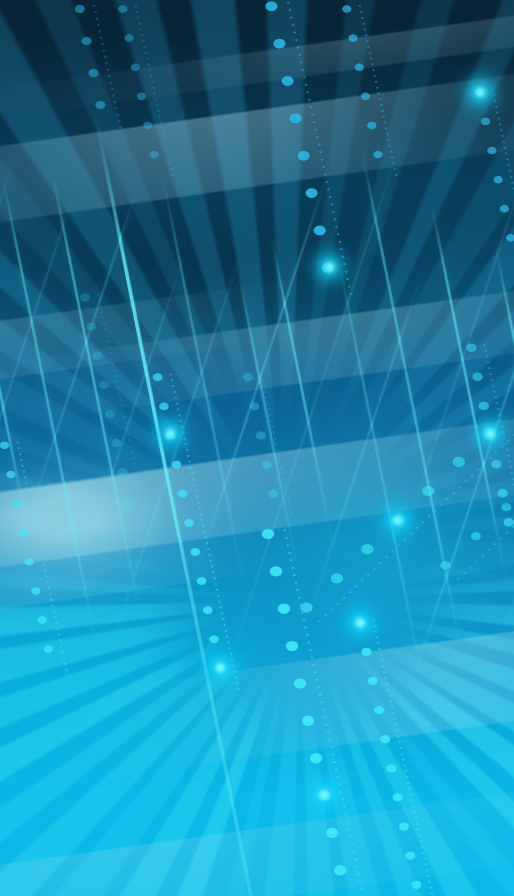
Reproduce this background procedurally as a WebGL 2 fragment shader.

```glsl
#version 300 es
precision highp float;
// Blue night-to-cyan backdrop: light fans, slanted mist bands, fine beams and strings of glowing dots.
uniform vec2 u_resolution;
out vec4 fragColor;

#define BAND_SLOPE 0.14
#define BEAM_SLOPE 0.199
#define BEAM_SPACING 0.0586
#define DOT_SLOPE 0.215
#define BAND_STRENGTH 1.0
#define FAN_STRENGTH 1.0
#define BEAM_STRENGTH 0.5
#define GLOW_STRENGTH 0.75

const vec3 CYAN = vec3(0.10, 0.82, 0.96);
const vec3 MIST = vec3(0.66, 0.87, 0.92);
const vec2 GLOWS[8] = vec2[8](
  vec2(0.368, 0.298), vec2(0.190, 0.484), vec2(0.246, 0.745), vec2(0.362, 0.887),
  vec2(0.402, 0.695), vec2(0.444, 0.581), vec2(0.547, 0.484), vec2(0.536, 0.103));

float px; // one pixel in canvas heights

float hash(float n) {
  n = fract(n * 0.1031 + 0.37);
  n *= n + 33.33;
  return fract(n * (n + n));
}

// Soft spot with separate horizontal and vertical reach
float spot(vec2 p, vec2 center, vec2 reach) {
  vec2 d = (p - center) / reach;
  return exp(-dot(d, d));
}

// Vertical gradient through five colours, y runs downward
vec3 backdrop(float y) {
  vec3 c = mix(vec3(0.03, 0.14, 0.21), vec3(0.03, 0.25, 0.37), smoothstep(0.0, 0.24, y));
  c = mix(c, vec3(0.04, 0.38, 0.57), smoothstep(0.22, 0.46, y));
  c = mix(c, vec3(0.05, 0.55, 0.76), smoothstep(0.42, 0.68, y));
  return mix(c, vec3(0.04, 0.72, 0.91), smoothstep(0.64, 0.92, y));
}

// Slanted mist band: crisp top edge, fading body, lit around focus
float band(vec2 p, float top, float height, float focus, float reach) {
  float s = (p.y + BAND_SLOPE * p.x - top) / height;
  float aa = 1.5 * px / height;
  float body = smoothstep(-aa, aa, s) * (1.0 - smoothstep(1.0 - aa, 1.0 + aa, s));
  float x = (p.x - focus) / reach;
  return BAND_STRENGTH * body * mix(1.0, 0.6, clamp(s, 0.0, 1.0)) * exp(-x * x);
}

// Wedges of light around a center, each with its own width and strength
float fan(vec2 p, vec2 center, float count, float inner) {
  vec2 d = p - center;
  float r = length(d), a = atan(d.y, d.x) / 6.2831853 * count;
  float id = floor(a), width = 0.16 + 0.22 * hash(id + 7.0);
  float aa = px * count / (6.2831853 * max(r, 0.01)) + 0.04;
  float wedge = 1.0 - smoothstep(width - aa, width + aa, abs(fract(a) - 0.5));
  float start = inner * (0.8 + 0.7 * hash(id + 51.0));
  return FAN_STRENGTH * wedge * (0.3 + 0.7 * hash(id + 23.0)) * smoothstep(start, start + 0.12, r);
}

// Repeated thin slanted beams of random length
float beams(vec2 p, float slope, float spacing, float seed) {
  float u = (p.x - slope * p.y - 0.081) / spacing;
  float id = round(u);
  float jitter = (hash(id + seed) - 0.5) * 0.3;
  float d = abs(u - id - jitter) * spacing;
  float top = 0.14 + 0.16 * hash(id + seed + 11.0);
  float end = 0.62 + 0.20 * hash(id + seed + 29.0);
  float along = smoothstep(top, top + 0.12, p.y) * (1.0 - smoothstep(end - 0.2, end, p.y));
  float core = 1.0 - smoothstep(0.0007, 0.0012 + px, d);
  return along * (0.35 + 0.65 * hash(id + seed + 41.0)) * (core + 0.25 * exp(-d * 300.0));
}

// Evenly spaced discs from start onward
float discs(vec2 p, vec2 start, vec2 gap, float count, float radius) {
  vec2 d = p - start;
  float k = clamp(round(dot(d, gap) / dot(gap, gap)), 0.0, count - 1.0);
  return 1.0 - smoothstep(radius - 0.6 * px, radius + 0.6 * px, length((d - k * gap) * vec2(0.9, 1.1)));
}

// Large dots with a finer dotted thread beside them
float dotString(vec2 p, vec2 start, vec2 gap, float count, float radius) {
  vec2 side = vec2(abs(gap.y), -gap.x * sign(gap.y)) * 0.45;
  float thread = discs(p, start + side, gap / 5.0, count * 5.0, 0.0013);
  return max(discs(p, start, gap, count, radius), 0.55 * thread);
}

void main() {
  px = 1.0 / u_resolution.y;
  vec2 p = vec2(gl_FragCoord.x, u_resolution.y - gl_FragCoord.y) * px;
  vec3 color = backdrop(p.y);

  // Broad light and shade
  color *= 1.0 - 0.25 * spot(p, vec2(0.22, 0.31), vec2(0.20, 0.08));
  color = mix(color, vec3(0.02, 0.73, 0.90), 0.6 * spot(p, vec2(0.08, 0.77), vec2(0.24, 0.12)));
  color = mix(color, CYAN, 0.25 * spot(p, vec2(0.42, 0.60), vec2(0.12, 0.12)));

  // Upper and lower fans
  float lower = smoothstep(0.60, 0.72, p.y);
  color = mix(color, vec3(0.16, 0.62, 0.80), 0.30 * (1.0 - lower) * fan(p, vec2(0.32, 0.60), 46.0, 0.10));
  color = mix(color, vec3(0.22, 0.87, 0.97), 0.50 * lower * fan(p, vec2(0.335, 0.67), 44.0, 0.07));

  // Mist bands from top to bottom
  float mist = 0.20 * band(p, 0.098, 0.035, 0.43, 0.25) + 0.36 * band(p, 0.163, 0.085, 0.24, 0.28);
  mist += 0.20 * band(p, 0.358, 0.065, 0.0, 0.20) + 0.28 * band(p, 0.405, 0.070, 0.38, 0.22);
  mist += 0.36 * band(p, 0.548, 0.085, 0.22, 0.38) + 0.25 * band(p, 0.550, 0.130, 0.06, 0.16);
  mist += 0.34 * band(p, 0.785, 0.100, 0.50, 0.22) + 0.20 * band(p, 0.965, 0.080, 0.15, 0.35);
  mist += 0.38 * spot(p, vec2(0.07, 0.585), vec2(0.11, 0.05));
  color = mix(color, MIST, min(mist, 0.8));

  // Beams: two crossing sets and one long leading beam
  float light = beams(p, BEAM_SLOPE, BEAM_SPACING, 3.0) + 0.45 * beams(p, -0.33, 0.071, 67.0);
  float lead = abs(p.x - BEAM_SLOPE * p.y - 0.081);
  light += 1.3 * (1.0 - smoothstep(0.001, 0.0018 + px, lead)) * smoothstep(0.11, 0.3, p.y) * (1.1 - p.y * 0.6);
  color = mix(color, vec3(0.40, 0.92, 0.98), min(BEAM_STRENGTH * light, 0.85));

  // Strings of dots
  vec2 near = vec2(DOT_SLOPE, 1.0) * 0.0417, far = vec2(DOT_SLOPE, 1.0) * 0.0325, rise = vec2(0.034, -0.0325);
  float dots = dotString(p, vec2(0.303, 0.007), near, 8.0, 0.0060);
  dots = max(dots, dotString(p, vec2(0.299, 0.596), near, 10.0, 0.0062));
  dots = max(dots, 0.9 * dotString(p, vec2(0.402, 0.695), far, 10.0, 0.0050));
  dots = max(dots, 0.9 * dotString(p, vec2(0.176, 0.421), far, 11.0, 0.0048));
  dots = max(dots, 0.8 * dotString(p, vec2(0.387, 0.010), far, 6.0, 0.0046));
  dots = max(dots, 0.6 * dotString(p, vec2(0.089, 0.010), far * 1.1, 4.0, 0.0050));
  dots = max(dots, 0.5 * dotString(p, vec2(0.137, 0.010), far, 6.0, 0.0046));
  dots = max(dots, 0.8 * dotString(p, vec2(0.005, 0.497), far, 8.0, 0.0046));
  dots = max(dots, 0.7 * dotString(p, vec2(0.526, 0.388), far, 7.0, 0.0052));
  dots = max(dots, 0.8 * dotString(p, vec2(0.535, 0.103), far, 6.0, 0.0046));
  dots = max(dots, 0.4 * dotString(p, vec2(0.277, 0.421), far, 5.0, 0.0050));
  dots = max(dots, 0.3 * dotString(p, vec2(0.095, 0.332), far, 8.0, 0.0050));
  dots = max(dots, 0.7 * dotString(p, vec2(0.342, 0.678), rise, 7.0, 0.0062));
  dots = max(dots, 0.6 * dotString(p, vec2(0.497, 0.631), rise, 3.0, 0.0050));
  color = mix(color, mix(vec3(0.18, 0.70, 0.90), vec3(0.25, 0.92, 0.98), smoothstep(0.1, 0.7, p.y)), 0.9 * dots);

  // Glowing nodes
  for (int i = 0; i < 8; i++) {
    float r = length(p - GLOWS[i]);
    color = mix(color, vec3(0.05, 0.85, 1.0), GLOW_STRENGTH * exp(-r * r * 3500.0));
    color = mix(color, vec3(0.55, 0.98, 1.0), 0.8 * exp(-r * r * 30000.0));
  }
  fragColor = vec4(color, 1.0);
}
```
